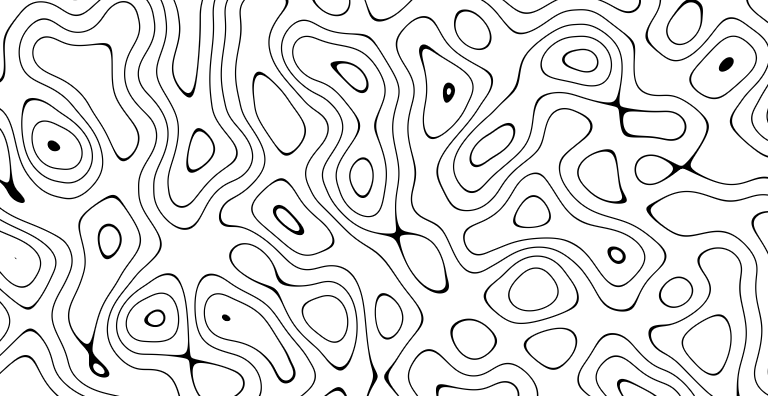
Write a WebGL 1 fragment shader that draws this pattern.

```glsl
precision highp float;

uniform vec2 u_resolution;

const float CELLS = 4.6;             // noise cells per canvas height
const float LEVELS = 5.7;            // contour levels per unit of noise
const float LINE_SHARE = 0.075;      // share of a level step that is inked
const float MIN_LINE_WIDTH = 0.0031; // thinnest line, in canvas heights
const vec2 FIELD_OFFSET = vec2(17.3, 41.6);
const vec3 PAPER = vec3(1.0);
const vec3 INK = vec3(0.0);

vec2 hash22(vec2 p) {
  vec3 q = fract(p.xyx * vec3(0.1031, 0.1030, 0.0973));
  q += dot(q, q.yzx + 33.33);
  return fract((q.xx + q.yz) * q.zy);
}

// Slope of one lattice corner, seen from an offset to that corner
float cornerSlope(vec2 corner, vec2 offset) {
  vec2 direction = normalize(hash22(corner) - 0.5 + 1e-5);
  return dot(direction, offset);
}

float gradientNoise(vec2 p) {
  vec2 cell = floor(p);
  vec2 f = p - cell;
  vec2 fade = f * f * f * (f * (f * 6.0 - 15.0) + 10.0);
  vec2 e = vec2(1.0, 0.0);
  float bottom = mix(cornerSlope(cell, f),
                     cornerSlope(cell + e.xy, f - e.xy), fade.x);
  float top = mix(cornerSlope(cell + e.yx, f - e.yx),
                  cornerSlope(cell + e.xx, f - e.xx), fade.x);
  return mix(bottom, top, fade.y);
}

// Terrain height, counted in contour levels
float terrain(vec2 p) {
  return LEVELS * gradientNoise(p * CELLS + FIELD_OFFSET);
}

void main() {
  float pixel = 1.0 / u_resolution.y;
  vec2 p = gl_FragCoord.xy * pixel;

  // Height and its change across one pixel
  float height = terrain(p);
  vec2 change = vec2(terrain(p + vec2(pixel, 0.0)),
                     terrain(p + vec2(0.0, pixel))) - height;
  float slope = max(length(change), 1e-4);

  // Lines swell on flat ground and keep a minimum width on steep ground
  float halfWidth = 0.5 * max(LINE_SHARE, MIN_LINE_WIDTH * slope / pixel);
  float distanceToLevel = abs(fract(height) - 0.5);

  // Box-filtered coverage of the line by this pixel
  float outer = clamp((distanceToLevel + halfWidth) / slope + 0.5, 0.0, 1.0);
  float inner = clamp((distanceToLevel - halfWidth) / slope + 0.5, 0.0, 1.0);
  gl_FragColor = vec4(mix(PAPER, INK, outer - inner), 1.0);
}
```
